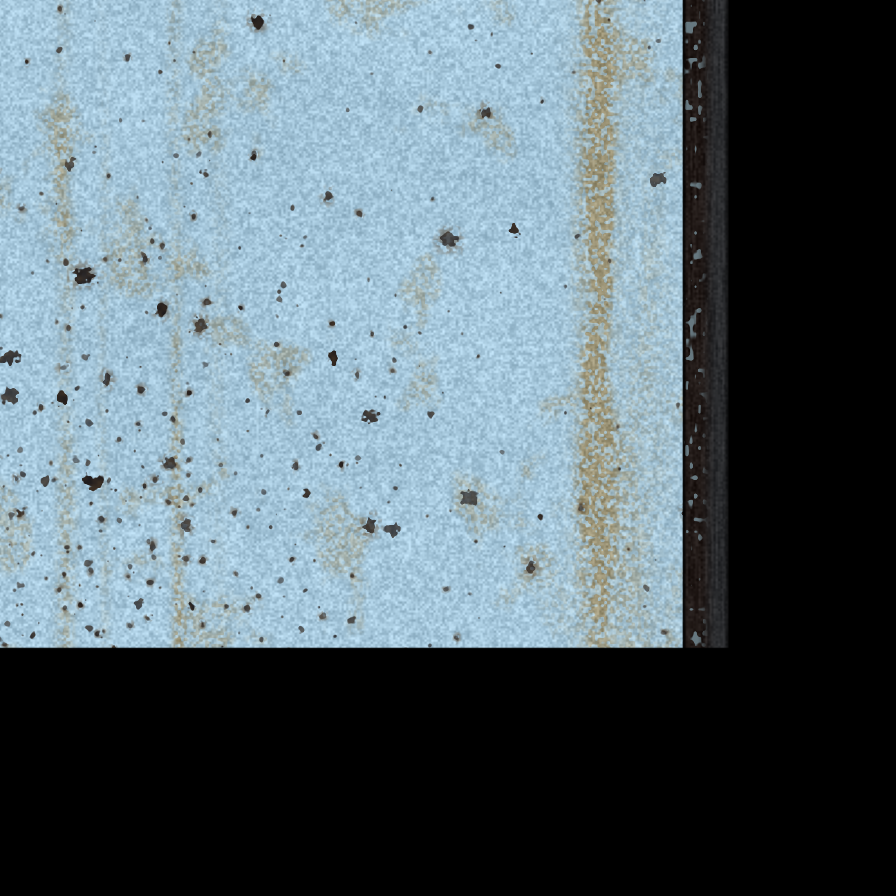
Give the GLSL for this texture, as a Shadertoy shader.

```glsl
// Weathered pale blue painted metal: grainy paint, rust runs and dark chips,
// bordered by a dark worn strip on the right and plain black beyond it.
// Built from value noise, jittered cell spots and soft vertical bands.

const float PANEL_RIGHT = 0.762;
const float STRIP_RIGHT = 0.813;
const float PANEL_BOTTOM = 0.277;
const float GRAIN_SCALE = 400.0;
const float GRAIN_CONTRAST = 0.26;
const float CHIP_CELL = 0.048;
const float SPECK_CELL = 0.021;
const vec3 PAINT = vec3(0.645, 0.778, 0.858);
const vec3 RUST = vec3(0.60, 0.54, 0.39);
const vec3 DEEP_RUST = vec3(0.36, 0.27, 0.17);
const vec3 CHIP = vec3(0.10, 0.085, 0.09);
const vec3 STRIP_BROWN = vec3(0.125, 0.095, 0.085);
const vec3 STRIP_GREY = vec3(0.165, 0.17, 0.18);
const vec3 FLAKE = vec3(0.40, 0.47, 0.50);

float hash(vec2 p) {
    vec3 q = fract(vec3(p.xyx) * 0.1031);
    q += dot(q, q.yzx + 33.33);
    return fract((q.x + q.y) * q.z);
}

float noise(vec2 p) {
    vec2 i = floor(p), f = fract(p);
    f = f * f * (3.0 - 2.0 * f);
    return mix(mix(hash(i), hash(i + vec2(1, 0)), f.x),
               mix(hash(i + vec2(0, 1)), hash(i + vec2(1, 1)), f.x), f.y);
}

float fbm(vec2 p) {
    float sum = 0.0, amp = 0.5;
    for (int i = 0; i < 4; i++) {
        sum += amp * noise(p);
        p = p * 2.03 + 17.1;
        amp *= 0.5;
    }
    return sum / 0.9375;
}

// Soft vertical band whose centre wanders slightly with height
float run(vec2 p, float centre, float width) {
    float d = (p.x - centre - 0.012 * (noise(vec2(p.y * 7.0, centre * 90.0)) - 0.5)) / width;
    return exp(-d * d);
}

// Chips gather towards the lower left
float chipDensity(vec2 p) {
    float left = 1.0 - smoothstep(0.0, 0.62, p.x);
    float low = 1.0 - smoothstep(PANEL_BOTTOM, 0.85, p.y);
    return 0.07 + 0.15 * left + 0.65 * left * low;
}

// Ragged spots, one per chosen cell: x = solid core, y = surrounding stain
vec2 spots(vec2 p, float cell, float minR, float maxR, float seed, float px) {
    vec2 mark = vec2(0.0);
    vec2 home = floor(p / cell);
    float ragged = noise(p * 260.0 + seed) - 0.5;
    for (int j = -1; j <= 1; j++)
    for (int i = -1; i <= 1; i++) {
        vec2 id = home + vec2(i, j);
        vec2 key = id + seed;
        vec2 centre = (id + vec2(hash(key + 3.1), hash(key + 8.7))) * cell;
        if (hash(key) > chipDensity(centre)) continue;
        float size = hash(key + 21.3);
        float r = mix(minR, maxR, size * size);
        vec2 d = p - centre;
        d.x *= mix(0.75, 1.35, hash(key + 31.9));
        float dist = length(d) + ragged * r * 1.1 - r;
        float solid = mix(0.65, 1.0, hash(key + 44.2));
        mark.x = max(mark.x, solid * (1.0 - smoothstep(-px, px, dist)));
        float halo = 1.0 - smoothstep(0.0, r * 1.7, dist);
        mark.y = max(mark.y, halo * step(0.55, hash(key + 57.0)));
    }
    return mark;
}

vec3 paintedPanel(vec2 p, float px) {
    float grain = 0.65 * noise(p * GRAIN_SCALE) + 0.35 * noise(p * GRAIN_SCALE * 0.52 + 9.0) - 0.5;
    float cloud = fbm(p * 6.0) - 0.5;
    vec3 col = PAINT + grain * GRAIN_CONTRAST + cloud * 0.05;

    // Rust runs, broken up by the grain
    float patchy = smoothstep(0.3, 0.7, fbm(vec2(p.x * 30.0, p.y * 5.0)));
    float stain = 0.7 * run(p, 0.665, 0.021) + 0.32 * run(p, 0.695, 0.045);
    stain += 0.5 * run(p, 0.197, 0.007) + 0.32 * run(p, 0.070, 0.010);
    stain += 0.12 * run(p, 0.115, 0.006) + 0.10 * run(p, 0.245, 0.010);
    stain *= 0.3 + 0.9 * patchy;
    stain += 0.35 * smoothstep(0.60, 0.75, fbm(p * 13.0 + 40.0));
    float speckle = smoothstep(0.25, 0.7, noise(p * 290.0 + 70.0));
    col = mix(col, RUST + grain * 0.25, clamp(stain * (0.25 + speckle), 0.0, 0.85));

    // Large chips and fine specks
    vec2 chips = spots(p, CHIP_CELL, 0.0028, 0.0085, 5.0, px);
    vec2 specks = spots(p, SPECK_CELL, 0.0008, 0.0036, 140.0, px);
    col = mix(col, DEEP_RUST, 0.45 * speckle * max(chips.y, specks.y));
    vec3 chipColour = mix(CHIP, DEEP_RUST, 0.5 * noise(p * 180.0));
    return mix(col, chipColour, max(chips.x, specks.x * 0.8));
}

vec3 wornStrip(vec2 p) {
    float across = (p.x - PANEL_RIGHT) / (STRIP_RIGHT - PANEL_RIGHT);
    float fibre = noise(vec2(p.x * 420.0, p.y * 28.0)) - 0.5;
    float grit = noise(p * 360.0) - 0.5;
    vec3 col = mix(STRIP_BROWN, STRIP_GREY, smoothstep(0.35, 0.75, across));
    col += fibre * 0.08 + grit * 0.07;
    float flakes = smoothstep(0.70, 0.80, noise(p * vec2(210.0, 150.0)) * 0.6 + fbm(p * 24.0) * 0.5);
    col = mix(col, FLAKE, flakes * (1.0 - smoothstep(0.3, 0.6, across)));
    return col * smoothstep(0.0, 0.10, across) * (1.0 - 0.6 * smoothstep(0.88, 1.0, across));
}

void mainImage(out vec4 fragColor, in vec2 fragCoord) {
    vec2 p = fragCoord / iResolution.xy;
    float px = 1.0 / iResolution.y;
    float onPanel = 1.0 - smoothstep(-px, px, p.x - PANEL_RIGHT);
    float inFrame = smoothstep(-px, px, p.y - PANEL_BOTTOM) * (1.0 - smoothstep(-px, px, p.x - STRIP_RIGHT));
    vec3 col = mix(wornStrip(p), paintedPanel(p, px), onPanel);
    fragColor = vec4(clamp(col, 0.0, 1.0) * inFrame, 1.0);
}
```
